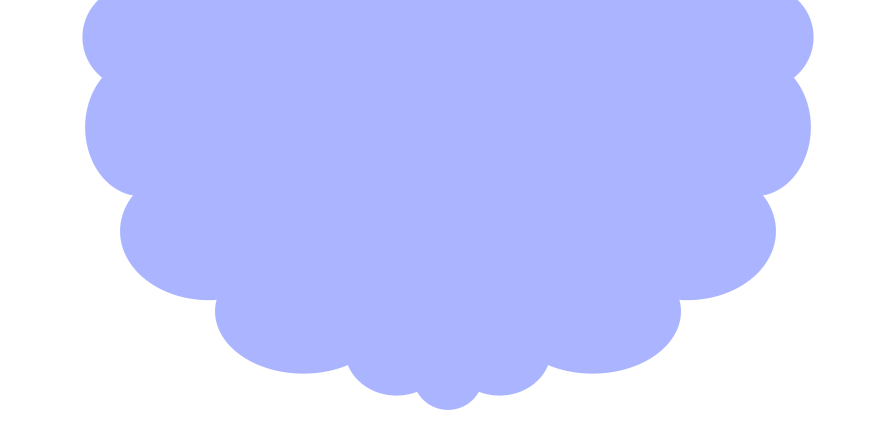
Give the GLSL for this background, as a Shadertoy shader.

```glsl
// A flat periwinkle cloud with scalloped edges hangs from the top of a white canvas.
// It is the union of a broad elliptical body and a rim of elliptical lobes,
// mirrored about the vertical centre line. Lengths are in canvas heights.

const vec3 PAPER_COLOR = vec3(1.0);
const vec3 CLOUD_COLOR = vec3(0.671, 0.710, 1.0);

// Each ellipse: centre offset from the middle, centre height, two radii.
const vec4 BODY = vec4(0.0, 0.792, 0.742, 0.625);
const int LOBE_COUNT = 6;
const vec4 LOBES[LOBE_COUNT] = vec4[LOBE_COUNT](
    vec4(0.701, 0.917, 0.115, 0.115),
    vec4(0.685, 0.716, 0.125, 0.154),
    vec4(0.534, 0.484, 0.198, 0.154),
    vec4(0.323, 0.305, 0.197, 0.139),
    vec4(0.115, 0.219, 0.115, 0.102),
    vec4(0.000, 0.164, 0.079, 0.079)
);

// Signed distance to an ellipse, accurate near its edge.
float ellipseDistance(vec2 point, vec4 ellipse) {
    vec2 offset = point - ellipse.xy;
    vec2 scaled = offset / ellipse.zw;
    float slope = 2.0 * length(scaled / ellipse.zw);
    return (dot(scaled, scaled) - 1.0) / max(slope, 1e-4);
}

// Union of the body and its rim of lobes.
float cloudDistance(vec2 point) {
    float nearest = ellipseDistance(point, BODY);
    for (int i = 0; i < LOBE_COUNT; i++) {
        nearest = min(nearest, ellipseDistance(point, LOBES[i]));
    }
    return nearest;
}

void mainImage(out vec4 fragColor, in vec2 fragCoord) {
    // Centre horizontally, then mirror the left half onto the right.
    vec2 point = fragCoord / iResolution.y;
    point.x = abs(point.x - 0.5 * iResolution.x / iResolution.y);

    // Blend across one pixel at the edge.
    float pixel = 1.0 / iResolution.y;
    float coverage = clamp(0.5 - cloudDistance(point) / pixel, 0.0, 1.0);
    fragColor = vec4(mix(PAPER_COLOR, CLOUD_COLOR, coverage), 1.0);
}
```
